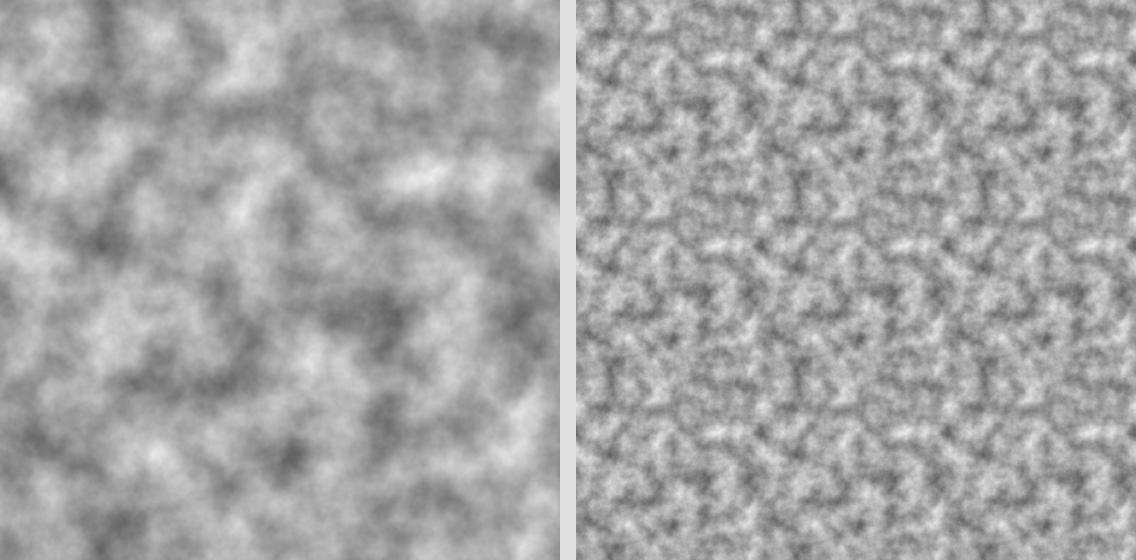
Left, the tile; right, the same tile 3 across and 3 down.
Give the GLSL for this texture, as a WebGL 2 fragment shader.

```glsl
#version 300 es
precision highp float;
// Soft grey cloud texture: seamless fractal gradient noise.

#define BASE_CELLS 8.0   // whole cells across the tile, first octave
#define OCTAVES 5
#define GAIN 0.5         // amplitude ratio between octaves
#define MEAN_GREY 0.645
#define CONTRAST 0.35
#define SEED 3.7

uniform vec2 u_resolution;
out vec4 fragColor;

const float TAU = 6.2831853;

float hash(vec2 p) {
    return fract(sin(dot(p, vec2(127.1, 311.7))) * 43758.5453);
}

// Unit gradient at a lattice point, wrapped to the period
vec2 gradient(vec2 cell, float period, float seed) {
    float angle = TAU * hash(mod(cell, period) + seed);
    return vec2(cos(angle), sin(angle));
}

// Periodic gradient noise, centred on zero
float gradientNoise(vec2 p, float period, float seed) {
    vec2 cell = floor(p);
    vec2 f = p - cell;
    vec2 fade = f * f * f * (f * (f * 6.0 - 15.0) + 10.0);
    vec2 e = vec2(1.0, 0.0);
    float a = dot(gradient(cell, period, seed), f);
    float b = dot(gradient(cell + e.xy, period, seed), f - e.xy);
    float c = dot(gradient(cell + e.yx, period, seed), f - e.yx);
    float d = dot(gradient(cell + e.xx, period, seed), f - e.xx);
    return mix(mix(a, b, fade.x), mix(c, d, fade.x), fade.y);
}

// Sum of octaves; each lattice is shifted so their nodes do not coincide
float clouds(vec2 uv) {
    float sum = 0.0;
    float amplitude = 1.0;
    float period = BASE_CELLS;
    for (int i = 0; i < OCTAVES; i++) {
        float octave = float(i);
        vec2 shift = octave * vec2(0.37, 0.61);
        sum += amplitude * gradientNoise(uv * period + shift, period, SEED + octave * 17.3);
        amplitude *= GAIN;
        period *= 2.0;
    }
    return sum;
}

void main() {
    vec2 uv = gl_FragCoord.xy / u_resolution;
    float grey = MEAN_GREY + CONTRAST * clouds(uv);
    fragColor = vec4(vec3(clamp(grey, 0.0, 1.0)), 1.0);
}
```
